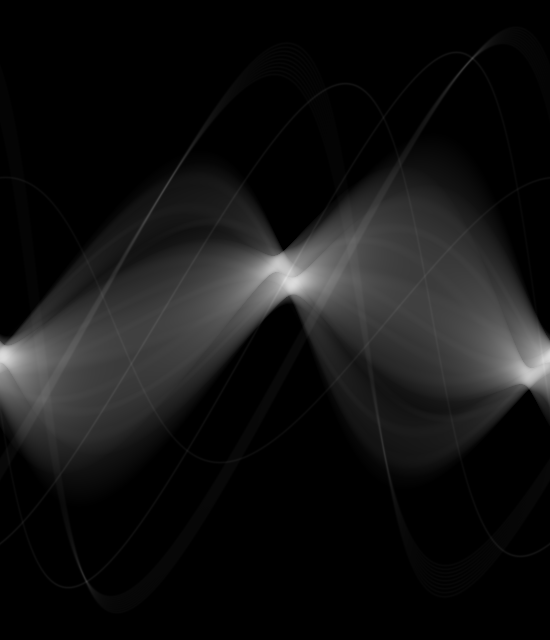
This background is drawn by a WebGL 1 fragment shader. Its source:

```glsl
precision highp float;
// Fan-beam projection of a thin glowing slab: x is the angle of a source that
// circles the slab, y the angle of the ray inside its fan. Soft ellipses add
// their chord lengths, and small specks trace faint skewed sine curves.

uniform vec2 u_resolution;

const float TAU = 6.2831853;

// Density gathered by a ray through a soft ellipse; a higher falloff is softer.
float ellipseChord(vec2 origin, vec2 dir, vec2 center, float tilt, vec2 radii, float falloff) {
  vec2 axis = vec2(cos(tilt), sin(tilt));
  vec2 side = vec2(-axis.y, axis.x);
  vec2 p = origin - center;
  vec2 o = vec2(dot(p, axis), dot(p, side)) / radii;
  vec2 d = vec2(dot(dir, axis), dot(dir, side)) / radii;
  float len = length(d);
  float h = (o.x * d.y - o.y * d.x) / len;
  return 2.0 * pow(max(1.0 - h * h, 0.0001), falloff) / len * step(abs(h), 1.0);
}

// Thin curve drawn by one speck as the source turns around it.
float speckTrace(vec2 speck, float turn, float fan) {
  float r = length(speck);
  float a = turn - atan(speck.y, speck.x);
  float curve = atan(r * sin(a), 1.0 - r * cos(a));
  float slope = 4.7 * r * (cos(a) - r) / (1.0 - 2.0 * r * cos(a) + r * r);
  float stretch = sqrt(1.0 + slope * slope);
  float d = (fan - curve) / (stretch * 0.0027);
  return exp(-d * d) / sqrt(stretch);
}

vec2 polar(float r, float turns) {
  return r * vec2(cos(TAU * turns), sin(TAU * turns));
}

void main() {
  vec2 uv = gl_FragCoord.xy / u_resolution;
  float turn = TAU * uv.x;
  float fan = 1.548 * (0.5 - uv.y);

  // Ray from the circling source
  vec2 source = vec2(cos(turn), sin(turn));
  vec2 ray = -cos(fan) * source + sin(fan) * vec2(source.y, -source.x);

  // Slab body, its two dense sheets, its core and its thin tail
  float glow = 0.85 * ellipseChord(source, ray, vec2(0.12, -0.10), 0.04, vec2(0.31, 0.072), 1.1);
  glow += 1.15 * ellipseChord(source, ray, vec2(0.08, -0.147), -0.132, vec2(0.24, 0.022), 0.6);
  glow += 1.15 * ellipseChord(source, ray, vec2(0.08, -0.073), 0.122, vec2(0.24, 0.022), 0.6);
  glow += 0.6 * ellipseChord(source, ray, vec2(0.02, -0.10), 0.2, vec2(0.07, 0.03), 1.2);
  glow += 0.75 * ellipseChord(source, ray, vec2(-0.19, -0.115), 0.03, vec2(0.19, 0.035), 0.8);
  glow += 0.6 * ellipseChord(source, ray, vec2(-0.27, -0.118), 0.1, vec2(0.08, 0.028), 0.8);

  // Fine grains that streak the body with faint arcs
  for (int i = 0; i < 10; i++) {
    float k = float(i);
    vec2 grain = vec2(-0.32 + 0.065 * k, -0.105 + 0.035 * sin(k * 2.4));
    glow += 0.5 * ellipseChord(source, ray, grain, k, vec2(0.018, 0.01), 1.0);
  }

  // Two upright rows of specks, traced as bundles of curves
  float traces = 0.0;
  for (int i = 0; i < 9; i++) {
    float drop = 0.009 * float(i);
    traces += 0.028 * speckTrace(vec2(0.579, 0.295 - drop), turn, fan);
    traces += 0.028 * speckTrace(vec2(-0.316, -0.534 + drop), turn, fan);
  }

  // Lone specks
  traces += 0.07 * speckTrace(polar(0.603, 0.977), turn, fan);
  traces += 0.07 * speckTrace(polar(0.541, 0.787), turn, fan);
  traces += 0.05 * speckTrace(polar(0.338, 0.205), turn, fan);

  float tone = 1.15 * (1.0 - exp(-glow)) + traces;
  gl_FragColor = vec4(vec3(tone), 1.0);
}
```
